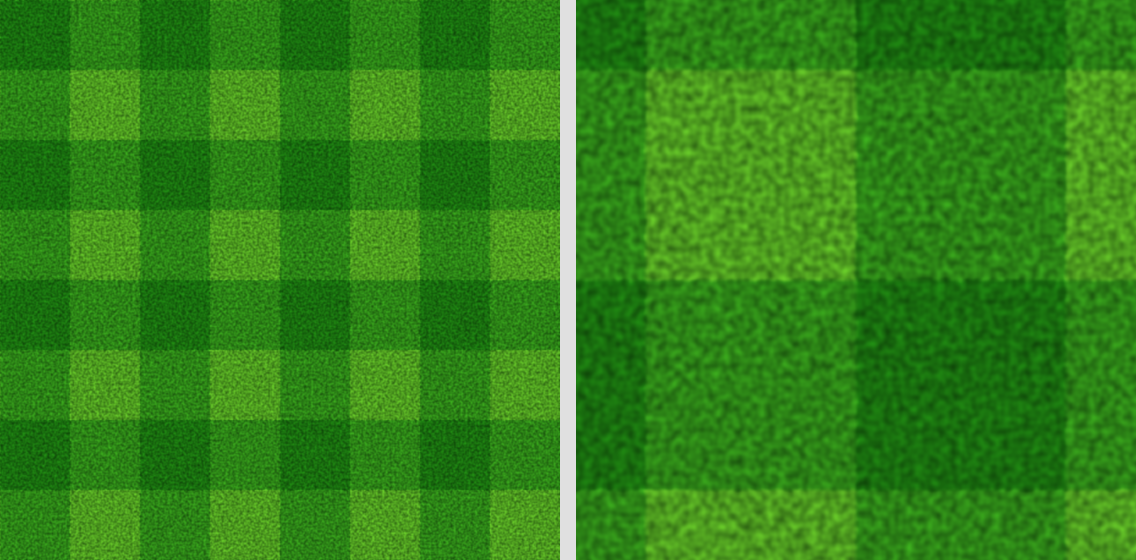
Left, the full canvas; right, a detail of the centre.
A WebGL 1 fragment shader for this texture:

```glsl
precision highp float;
// Mown lawn: crossed light and dark mowing stripes, four pairs each way, with fine grass grain.

uniform vec2 u_resolution;

const float PI = 3.14159265;

// Pseudo-random unit gradient for a lattice point
vec2 gradient(vec2 cell) {
  vec3 p = fract(cell.xyx * vec3(0.1031, 0.1030, 0.0973));
  p += dot(p, p.yzx + 33.33);
  float angle = 2.0 * PI * fract((p.x + p.y) * p.z);
  return vec2(cos(angle), sin(angle));
}

// Gradient noise with the given number of cells across, wrapping at the canvas edge
float gradientNoise(vec2 uv, float cells) {
  vec2 p = uv * cells;
  vec2 i = floor(p);
  vec2 f = p - i;
  vec2 w = f * f * f * (f * (f * 6.0 - 15.0) + 10.0);
  float a = dot(gradient(mod(i, cells)), f);
  float b = dot(gradient(mod(i + vec2(1.0, 0.0), cells)), f - vec2(1.0, 0.0));
  float c = dot(gradient(mod(i + vec2(0.0, 1.0), cells)), f - vec2(0.0, 1.0));
  float d = dot(gradient(mod(i + 1.0, cells)), f - 1.0);
  return mix(mix(a, b, w.x), mix(c, d, w.x), w.y);
}

void main() {
  vec2 uv = gl_FragCoord.xy / u_resolution;

  // Grass grain in two sizes, plus a faint broad mottle
  float grain = 0.75 * gradientNoise(uv, 157.0) + 0.65 * gradientNoise(uv + 0.37, 229.0);
  float mottle = gradientNoise(uv, 23.0);

  // Stripes both ways; the grain slightly roughens their edges
  vec2 wave = vec2(-1.0, 1.0) * sin(8.0 * PI * uv) + 0.04 * grain;
  vec2 stripe = smoothstep(-0.045, 0.045, wave);
  float lightness = stripe.x + stripe.y;

  // Dark, middle and light grass where the stripes cross
  vec3 darkGrass = vec3(0.095, 0.425, 0.055);
  vec3 midGrass = vec3(0.170, 0.510, 0.085);
  vec3 lightGrass = vec3(0.300, 0.605, 0.120);
  vec3 color = mix(darkGrass, midGrass, min(lightness, 1.0));
  color = mix(color, lightGrass, max(lightness - 1.0, 0.0));

  // Shade the blades, with red swinging a little more than green
  color *= 1.0 + (0.43 * grain + 0.05 * mottle) * vec3(1.15, 1.0, 1.1);
  gl_FragColor = vec4(clamp(color, 0.0, 1.0), 1.0);
}
```
